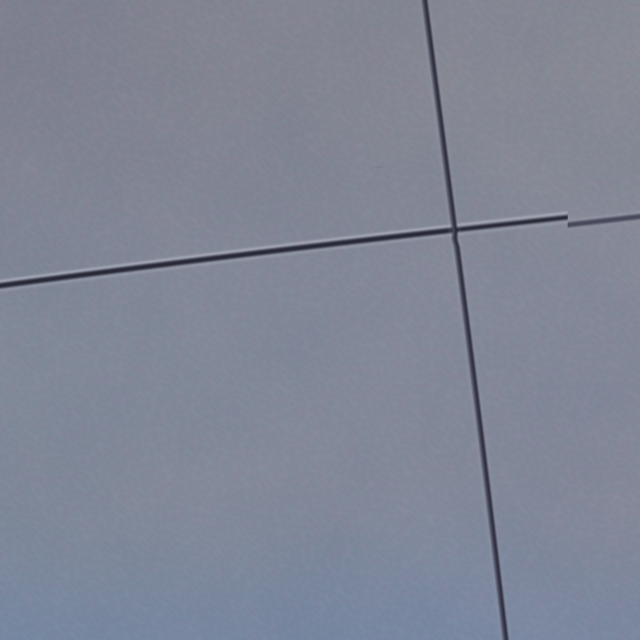
This texture is drawn by a three.js fragment shader. Its source:

```glsl
// Weathered grey-blue wall panels split by two thin dark seams, one of them stepped.
// Seams are distances to slightly bowed lines with pale bevels; the paint is a soft
// gradient mottled with layered sines and fine diagonal cellular noise.

#define SEAM_DARK vec3(0.155, 0.155, 0.21)
#define SEAM_SOFT vec3(0.285, 0.285, 0.36)
#define BEVEL_LIGHT vec3(0.66, 0.665, 0.72)
#define SEAM_HALF 0.0037
#define EDGE_SOFT 0.0030
#define STEP_X 0.887
#define CROSS vec2(0.711, 0.6407)
#define MOTTLE 0.011
#define GRAIN 0.021

varying vec2 vUv;

vec2 hash2(vec2 p) {
  vec3 q = fract(vec3(p.xyx) * vec3(0.1031, 0.1030, 0.0973));
  q += dot(q, q.yzx + 33.33);
  return fract((q.xx + q.yz) * q.zy);
}

// Distance to the nearest scattered cell point
float cellular(vec2 p) {
  vec2 cell = floor(p), f = fract(p);
  float nearest = 1.0;
  for (int j = -1; j <= 1; j++) {
    for (int i = -1; i <= 1; i++) {
      vec2 o = vec2(float(i), float(j));
      nearest = min(nearest, length(o + hash2(cell + o) - f));
    }
  }
  return nearest;
}

float layeredSines(vec2 p) {
  float sum = 0.0, amp = 0.5;
  for (int i = 0; i < 5; i++) {
    sum += amp * sin(p.x + 1.7 * sin(p.y)) * cos(p.y + 1.3 * sin(p.x * 0.8));
    p = mat2(1.5, 1.1, -1.1, 1.5) * p + 2.3;
    amp *= 0.65;
  }
  return sum;
}

// Coverage of a soft band centred on d = 0
float band(float d, float halfWidth) {
  return 1.0 - smoothstep(halfWidth - EDGE_SOFT, halfWidth + EDGE_SOFT, abs(d));
}

float glow(float d, float width) {
  return exp(-d * d / (width * width));
}

// Dark groove with pale bevels: x is strength above, y is strength below
vec3 groove(vec3 base, float d, float halfWidth, vec3 ink, vec2 bevels) {
  base = mix(base, BEVEL_LIGHT, bevels.x * glow(d - 0.0074, 0.0026));
  base = mix(base, BEVEL_LIGHT, bevels.y * glow(d + 0.0076, 0.0026));
  return mix(base, ink, band(d, halfWidth));
}

vec3 paint(vec2 p) {
  vec3 upper = mix(vec3(0.497, 0.503, 0.562), vec3(0.525, 0.537, 0.58), p.x);
  vec3 middle = mix(vec3(0.505, 0.535, 0.598), vec3(0.512, 0.53, 0.597), p.x);
  vec3 lower = mix(vec3(0.45, 0.525, 0.635), vec3(0.474, 0.528, 0.63), p.x);
  vec3 col = mix(middle, upper, smoothstep(0.4, 0.95, p.y));
  float fade = p.y + 0.025 * sin(p.x * 7.0) + 0.02 * layeredSines(p * 6.0);
  col = mix(lower, col, smoothstep(-0.09, 0.27, fade));

  // Broad stains, then diagonal flecks with a slight tint
  col += MOTTLE * layeredSines(p * 9.0) * vec3(1.2, 0.8, 0.6);
  vec2 slanted = vec2(0.8 * p.x - 0.6 * p.y, 0.6 * p.x + 0.8 * p.y);
  float fleck = cellular(slanted * vec2(85.0, 150.0)) - 0.48;
  float tint = cellular(slanted * vec2(50.0, 85.0) + 17.0) - 0.48;
  return col + GRAIN * (fleck + tint * vec3(1.0, -0.5, 0.2));
}

void main() {
  vec2 p = vUv;
  vec3 col = paint(p);

  // Level seam: bowed left of the crossing, cut and dropped at the step
  float run = p.x - CROSS.x;
  float bow = 0.015 * min(run, 0.0) * min(run, 0.0);
  float level = (p.y - CROSS.y - 0.112 * run + bow) * 0.993;
  float lower = (p.y - 0.6485 - 0.116 * (p.x - STEP_X)) * 0.993;
  float afterCross = smoothstep(-0.002, 0.002, run);
  float levelHalf = SEAM_HALF - 0.0005 * afterCross;
  vec3 before = groove(col, level, levelHalf, SEAM_DARK, vec2(0.75, 0.34));
  vec3 after = groove(col, lower, SEAM_HALF, SEAM_SOFT, vec2(0.25, 0.1));
  col = mix(before, after, smoothstep(STEP_X - 0.001, STEP_X + 0.001, p.x));

  // Upright seam: small kink just under the crossing, darker on its right side
  float below = 1.0 - smoothstep(0.618, 0.632, p.y);
  float drop = 0.644 - p.y;
  float seamX = CROSS.x - 0.001 + mix(0.131, 0.1245, below) * drop;
  seamX += 0.0012 * below * sin(drop * 4.8);
  seamX -= 0.0018 * glow(p.y - 0.626, 0.008);
  float upright = (p.x - seamX) * 0.992;
  vec3 uprightInk = mix(SEAM_SOFT, SEAM_DARK, smoothstep(-0.003, 0.003, upright));
  col = groove(col, upright, SEAM_HALF + 0.0002, uprightInk, vec2(0.1, 0.12));

  // Small scuff on the upper panel
  vec2 scuff = (p - vec2(0.592, 0.739)) / vec2(0.006, 0.002);
  col -= 0.05 * exp(-dot(scuff, scuff));

  gl_FragColor = vec4(clamp(col, 0.0, 1.0), 1.0);
}
```
